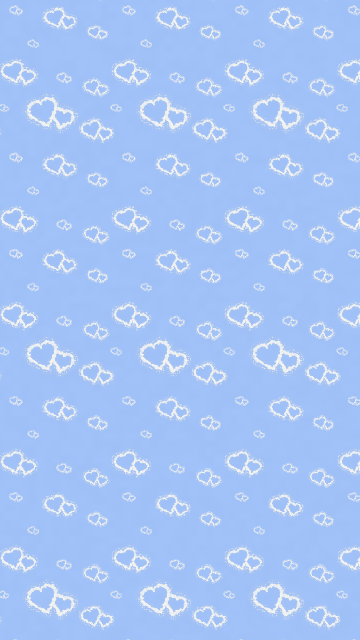
Give the GLSL for this pattern, as a Shadertoy shader.

```glsl
const vec3 SKY = vec3(0.627, 0.757, 0.973);
const vec3 HAZE = vec3(0.70, 0.78, 0.90);
const vec3 CLOUD_SHADE = vec3(0.89, 0.92, 0.94);
const vec3 CLOUD_LIGHT = vec3(0.97, 0.96, 0.945);

const float TILE_WIDTH = 0.3137;             // fraction of the canvas width
const vec2 TILE = vec2(1.0, 2.155);          // tile size in tile widths
const float SECOND_GROUP = 1.303;            // drop to the repeated small group
const int MOTIFS = 10;
const int GROUP_MOTIFS = 7;

// Each motif: centre x, centre y from the top, pair width
const vec3 PAIRS[MOTIFS] = vec3[MOTIFS](
    vec3(0.140, 0.096, 0.105), vec3(0.531, 0.177, 0.270),
    vec3(0.863, 0.295, 0.165), vec3(0.295, 0.391, 0.090),
    vec3(0.162, 0.657, 0.300), vec3(0.568, 0.694, 0.120),
    vec3(0.849, 0.782, 0.205), vec3(0.030, 0.960, 0.090),
    vec3(0.450, 1.018, 0.410), vec3(0.856, 1.166, 0.270));

float hash(vec2 p) {
    return fract(sin(dot(p, vec2(127.1, 311.7))) * 43758.5453);
}

float valueNoise(vec2 p) {
    vec2 cell = floor(p), f = fract(p);
    f = f * f * (3.0 - 2.0 * f);
    float low = mix(hash(cell), hash(cell + vec2(1, 0)), f.x);
    float high = mix(hash(cell + vec2(0, 1)), hash(cell + vec2(1, 1)), f.x);
    return mix(low, high, f.y);
}

// Signed distance to a heart centred on the origin, about 1.2 wide
float unitHeart(vec2 p) {
    p = vec2(abs(p.x), p.y + 0.55);
    if (p.x + p.y > 1.0) return length(p - vec2(0.25, 0.75)) - sqrt(2.0) / 4.0;
    float edge = min(length(p - vec2(0, 1)), length(p - 0.5 * max(p.x + p.y, 0.0)));
    return edge * sign(p.x - p.y);
}

float heart(vec2 p, vec2 centre, float scale, float tilt) {
    float c = cos(tilt), s = sin(tilt);
    return unitHeart(mat2(c, -s, s, c) * (p - centre) / scale) * scale;
}

// Loose flecks, one at most in each grid cell
float flecks(vec2 p, float density) {
    vec2 cell = floor(p * density);
    vec2 jitter = 0.3 + 0.4 * vec2(hash(cell), hash(cell + 17.3));
    float radius = 0.36 * hash(cell + 41.7) - 0.08;
    return (length(fract(p * density) - jitter) - radius) / density;
}

// Distance to the ragged outlines of two linked hearts, in pair widths
float cloudPair(vec2 p, float seed) {
    vec2 grain = p + seed * 7.31;
    vec2 wobble = vec2(valueNoise(grain * 19.0), valueNoise(grain * 19.0 + 53.0)) - 0.5;
    vec2 q = p + 0.045 * wobble;
    float left = heart(q, vec2(-0.15, 0.04), 0.51, 0.32);
    float right = heart(q, vec2(0.25, -0.09), 0.36, -0.25);
    float thickness = 0.018 + 0.028 * valueNoise(grain * 27.0);
    float outline = min(abs(left), abs(right)) - thickness;
    float fringe = abs(min(left, right) - 0.045) - 0.045;
    return min(outline, max(flecks(grain, 24.0), fringe));
}

void mainImage(out vec4 fragColor, in vec2 fragCoord) {
    float tilePixels = TILE_WIDTH * iResolution.x;
    vec2 p = vec2(fragCoord.x, iResolution.y - fragCoord.y) / tilePixels;

    // Faint mottling of the sky
    vec3 colour = SKY + 0.012 * (valueNoise(p * 14.0) - 0.5);

    // All ten motifs, then the small group once more
    for (int i = 0; i < MOTIFS + GROUP_MOTIFS; i++) {
        vec3 pair = PAIRS[i % MOTIFS];
        if (i >= MOTIFS) pair.y += SECOND_GROUP;
        vec2 offset = p - pair.xy;
        offset -= TILE * round(offset / TILE);
        vec2 local = vec2(offset.x, -offset.y) / pair.z;
        if (max(abs(local.x), abs(local.y)) > 0.8) continue;

        float pixel = 1.0 / (tilePixels * pair.z);
        float d = cloudPair(local, float(i % MOTIFS));
        float haze = 0.3 * (1.0 - smoothstep(0.0, 0.07, d));
        float cover = clamp(0.5 - d / pixel, 0.0, 1.0);
        vec3 cloud = mix(CLOUD_SHADE, CLOUD_LIGHT, valueNoise(local * 22.0));
        colour = mix(mix(colour, HAZE, haze), cloud, cover);
    }
    fragColor = vec4(colour, 1.0);
}
```
